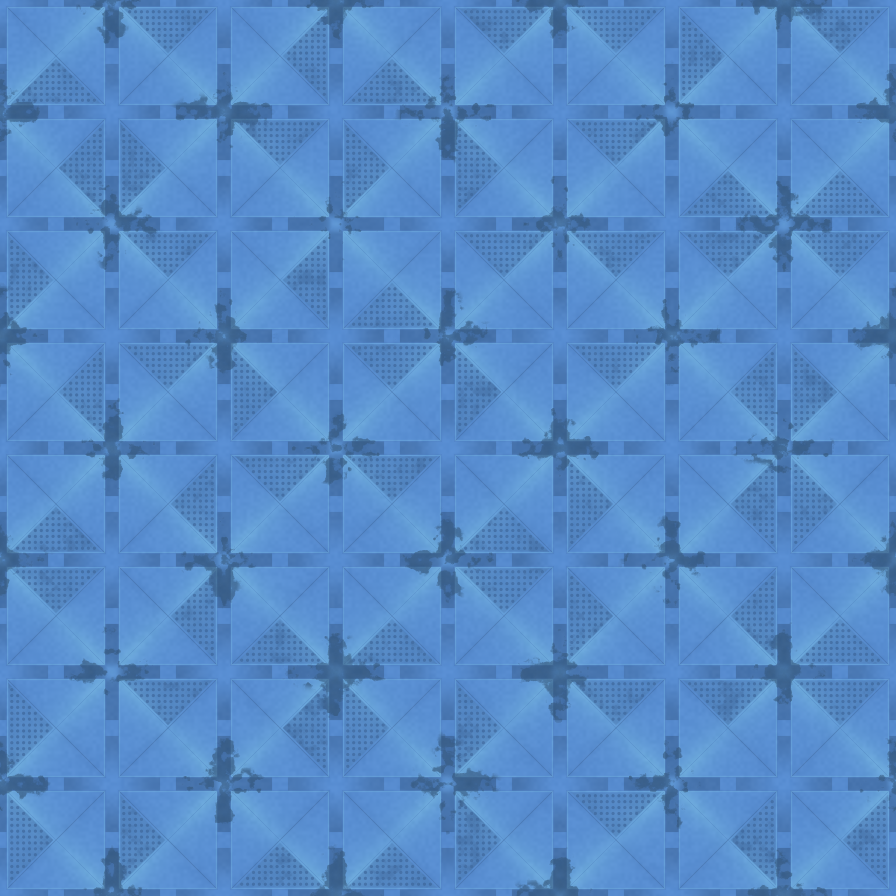
This pattern is drawn by a WebGL 2 fragment shader. Its source:

```glsl
#version 300 es
precision highp float;
// Worn blue panels: an 8 x 8 grid of shallow pyramids separated by sunken channels.
// Every other grid node is grimy and sends light along the diagonals; each panel
// has one perforated face picked by hash. All noise wraps, so the sheet tiles.
#define TILES 8.0
#define PANEL_HALF 0.440
#define DOTS 19.0
#define DOT_RADIUS 0.27
#define GLOW_WIDTH 0.085
#define GRIME 0.80
#define CHANNEL_DEPTH 0.72

uniform vec2 u_resolution;
out vec4 fragColor;

const vec3 BASE = vec3(0.345, 0.555, 0.825);
const vec3 SHADE = vec3(0.305, 0.495, 0.755);
const vec3 LIGHT = vec3(0.440, 0.685, 0.865);
const vec3 CHANNEL = vec3(0.245, 0.405, 0.610);
const vec3 DIRT = vec3(0.200, 0.335, 0.475);
const vec3 MESH = vec3(0.305, 0.495, 0.710);

float hash(vec2 p) {
    return fract(sin(dot(p, vec2(127.1, 311.7))) * 43758.5);
}

// Value noise on a lattice of n cells that wraps over the canvas
float noise(vec2 uv, float n) {
    vec2 p = uv * n, i = floor(p), f = fract(p);
    f = f * f * (3.0 - 2.0 * f);
    vec2 a = mod(i, n), b = mod(i + 1.0, n);
    return mix(mix(hash(a), hash(vec2(b.x, a.y)), f.x),
               mix(hash(vec2(a.x, b.y)), hash(b), f.x), f.y);
}

float fbm(vec2 uv, float n) {
    float sum = 0.0, amp = 0.5;
    for (int k = 0; k < 4; k++) {
        sum += amp * noise(uv, n);
        n *= 2.0;
        amp *= 0.5;
    }
    return sum / 0.9375;
}

// 1 inside a line of the given half width, 0 outside
float line(float d, float halfWidth, float px) {
    return 1.0 - smoothstep(halfWidth - px, halfWidth + px, abs(d));
}

void main() {
    vec2 uv = gl_FragCoord.xy / u_resolution;
    float px = 0.6 * TILES / min(u_resolution.x, u_resolution.y);
    vec2 cell = floor(uv * TILES);
    vec2 f = fract(uv * TILES) - 0.5;

    // Mirror alternate cells so that grimy nodes lie on the rising diagonal
    vec2 g = f;
    if (mod(cell.x + cell.y, 2.0) < 0.5) g.x = -g.x;
    float glowDist = abs(g.x - g.y) * 0.7071;
    float grooveDist = abs(g.x + g.y) * 0.7071;
    float rim = max(abs(f.x), abs(f.y));
    float panel = 1.0 - smoothstep(PANEL_HALF - px, PANEL_HALF + px, rim);
    float nodeDist = length(0.5 - abs(g)) + step(g.x * g.y, 0.0);

    float coarse = fbm(uv, 32.0);
    float fine = fbm(uv, 128.0);

    // Pyramid faces: light rays on one diagonal, a groove on the other
    float reach = smoothstep(0.0, 0.50, grooveDist);
    vec3 face = mix(BASE, SHADE, 0.40 * exp(-grooveDist / 0.06) * smoothstep(0.0, 0.12, glowDist));
    face = mix(face, LIGHT, 0.30 * exp(-glowDist / 0.20));
    face = mix(face, LIGHT, (0.25 + 0.55 * reach) * exp(-glowDist / GLOW_WIDTH));
    face = mix(face, CHANNEL, 0.42 * line(grooveDist, 0.004, px));
    face = mix(face, SHADE, 0.40 * line(glowDist, 0.003, px));

    // Perforated face, turned to one of the four sides
    float turn = floor(4.0 * hash(cell + 3.7)) * 1.5708;
    vec2 axis = vec2(cos(turn), sin(turn));
    vec2 q = vec2(dot(f, axis), dot(f, vec2(-axis.y, axis.x)));
    float inset = min((q.x - abs(q.y)) * 0.7071 - 0.018, 0.425 - q.x);
    float mesh = smoothstep(-px, px, inset);
    float hole = length(fract(f * DOTS) - 0.5) - DOT_RADIUS;
    float dots = 1.0 - smoothstep(-DOTS * px, DOTS * px, hole);
    face = mix(face, MESH, mesh * (0.28 + 0.50 * coarse));
    face = mix(face, CHANNEL, mesh * dots * 0.68);

    // Channels: t runs from a grimy node (0) to a clean one (1)
    bool upright = abs(g.x) > abs(g.y);
    float t = 0.5 - (upright ? g.y * sign(g.x) : g.x * sign(g.y));
    float grimyHalf = smoothstep(0.02, 0.10, t) * (1.0 - smoothstep(0.425, 0.435, t));
    float cleanHalf = smoothstep(0.565, 0.575, t) * (1.0 - smoothstep(0.60, 0.94, t));
    float sunk = 0.10 + 0.90 * grimyHalf + 0.72 * cleanHalf;
    sunk *= 1.0 - smoothstep(0.88, 0.96, t);
    vec3 channel = mix(BASE, CHANNEL, CHANNEL_DEPTH * sunk * (0.75 + 0.50 * coarse));
    channel = mix(channel, LIGHT, 0.40 * exp(-nodeDist / 0.06));

    vec3 color = mix(channel, face, panel);

    // Bevel on the panel rim
    color = mix(color, LIGHT, 0.45 * line(rim - PANEL_HALF + 0.008, 0.005, px));
    color = mix(color, SHADE, 0.45 * line(rim - PANEL_HALF - 0.004, 0.004, px));

    // Grime gathers in the channels near the grimy nodes and spills over the rims
    float spill = exp(-max(PANEL_HALF - rim, 0.0) / 0.055);
    float gather = spill * (1.0 - smoothstep(0.10, 0.58, t));
    float wear = 0.55 * coarse + 0.45 * fine + 0.30 * gather;
    float grime = smoothstep(0.70, 0.80, wear) * smoothstep(0.05, 0.35, gather);
    float stain = mesh * smoothstep(0.56, 0.72, 0.5 * coarse + 0.5 * fine);
    color = mix(color, DIRT, GRIME * grime * (0.45 + 0.50 * fine));
    color = mix(color, CHANNEL, 0.40 * stain);

    color += 0.025 * (noise(uv, 256.0) - 0.5);
    fragColor = vec4(color, 1.0);
}
```
